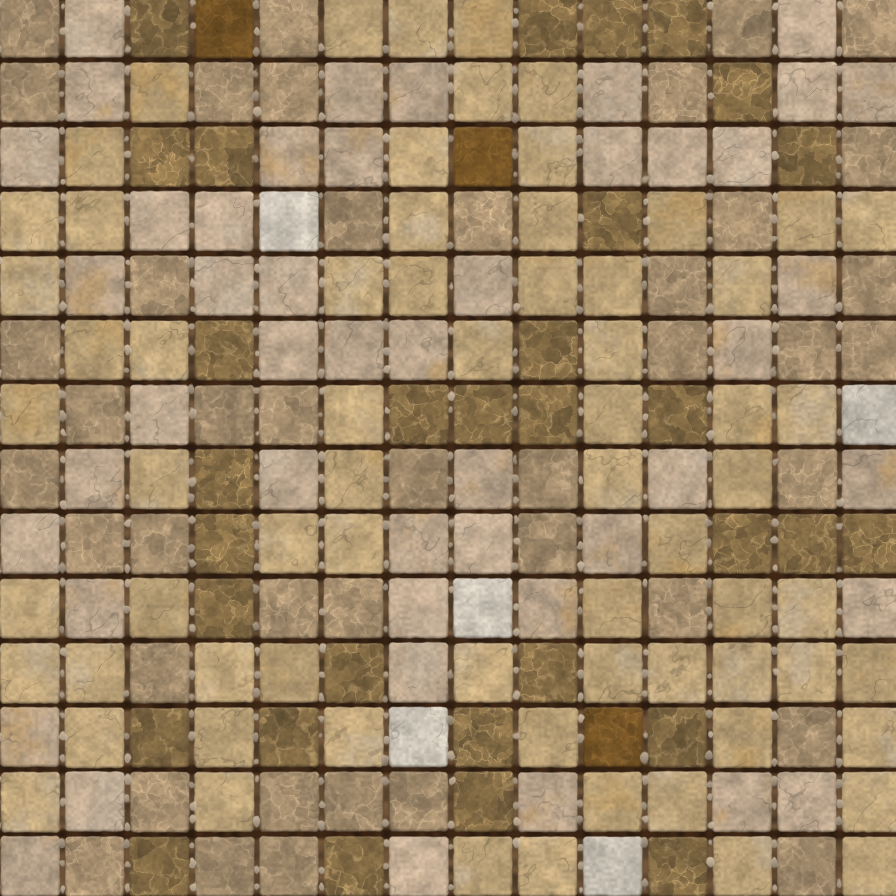
Write a Shadertoy shader that draws this texture.

```glsl
// Tumbled marble mosaic: small square stone tiles with dark joints and pale mortar beads.
#define TILES vec2(13.84, 13.89)       // repeats across and down
#define GRID_SHIFT vec2(0.036, 0.069)  // phase of the first joints
#define HALF_TILE vec2(0.460, 0.468)   // half size of a tile within its cell
#define CORNER 0.06
#define JITTER 0.014                   // unevenness of tile placement
#define HONEY vec3(0.725, 0.628, 0.465)
#define ROSE vec3(0.730, 0.645, 0.550)
#define TAUPE vec3(0.630, 0.540, 0.420)
#define BROWN vec3(0.495, 0.405, 0.260)
#define AMBER vec3(0.440, 0.315, 0.140)
#define WHITE vec3(0.770, 0.740, 0.690)

float hash(vec2 p) {
    return fract(sin(dot(p, vec2(127.1, 311.7))) * 43758.545);
}

vec2 hash2(vec2 p) {
    return vec2(hash(p), hash(p + 57.3));
}

float noise(vec2 p) {
    vec2 i = floor(p), f = fract(p);
    f = f * f * (3.0 - 2.0 * f);
    return mix(mix(hash(i), hash(i + vec2(1, 0)), f.x),
               mix(hash(i + vec2(0, 1)), hash(i + vec2(1, 1)), f.x), f.y);
}

float fbm(vec2 p) {
    float sum = 0.0, amp = 0.5;
    for (int i = 0; i < 4; i++) {
        sum += amp * noise(p);
        p = mat2(1.6, 1.2, -1.2, 1.6) * p + 7.1;
        amp *= 0.5;
    }
    return sum / 0.9375;
}

// Stone fragments: x = gap between the two nearest seeds, y = fragment value
vec2 fragments(vec2 p) {
    vec2 cell = floor(p);
    float near = 9.0, next = 9.0, value = 0.0;
    for (int y = -1; y <= 1; y++)
    for (int x = -1; x <= 1; x++) {
        vec2 c = cell + vec2(x, y);
        float d = length(c + hash2(c) - p);
        if (d < near) { next = near; near = d; value = hash(c + 19.7); }
        else next = min(next, d);
    }
    return vec2(next - near, value);
}

float roundedBox(vec2 p, vec2 halfSize, float radius) {
    vec2 q = abs(p) - halfSize + radius;
    return length(max(q, 0.0)) + min(max(q.x, q.y), 0.0) - radius;
}

vec3 stone(vec2 p, vec2 id) {
    float kind = hash(id + 3.7), tone = hash(id + 11.3);
    vec2 q = p + 17.0 * hash2(id + 5.1);

    // Stone type and how strongly it is broken into veined fragments
    vec3 col = HONEY;
    float veining = 0.0;
    if (kind > 0.32) col = ROSE;
    if (kind > 0.55) { col = TAUPE; veining = 0.6; }
    if (kind > 0.76) { col = BROWN; veining = 1.0; }
    if (kind > 0.955) { col = AMBER; veining = 0.5; }
    if (kind > 0.975) { col = WHITE; veining = 0.0; }
    col *= 0.96 + 0.10 * tone;

    // Soft clouds and warm or pale stains
    col *= 0.84 + 0.32 * fbm(q * 4.0);
    float stain = smoothstep(0.5, 0.8, fbm(q * 1.7 + 31.0)) * step(kind, 0.55);
    col = mix(col, mix(vec3(0.74, 0.59, 0.36), vec3(0.77, 0.71, 0.63), step(0.4, tone)), 0.5 * stain);

    // Brecciated pattern: darker chips in a broken, paler net
    vec2 warped = q + 0.30 * (vec2(fbm(q * 5.0), fbm(q * 5.0 + 9.0)) - 0.5);
    vec2 chip = fragments(warped * mix(3.5, 6.0, tone));
    float net = (1.0 - smoothstep(0.0, 0.26, chip.x)) * smoothstep(0.35, 0.65, fbm(q * 5.0 + 4.0));
    col *= 1.0 + veining * 0.26 * (chip.y - 0.5);
    col = mix(col, col * 1.2 + 0.06, 0.8 * veining * net);

    // Long hairline cracks in the plain stones, then fine grain
    vec2 along = mat2(0.8, 0.6, -0.6, 0.8) * q * vec2(1.0, 1.6);
    float crack = 1.0 - smoothstep(0.0, 0.022, abs(fbm(along * 1.5 + 13.0) - 0.5));
    col *= 1.0 - 0.15 * crack * (1.0 - veining) * smoothstep(0.4, 0.65, noise(q * 3.0));
    return col * (0.93 + 0.14 * noise(q * 21.0));
}

void mainImage(out vec4 fragColor, in vec2 fragCoord) {
    vec2 uv = fragCoord / iResolution.y;
    vec2 g = vec2(uv.x, 1.0 - uv.y) * TILES + GRID_SHIFT;   // y runs downwards
    float px = TILES.y / iResolution.y;
    vec2 id = floor(g);
    vec2 p = g - id - 0.5 - JITTER * (hash2(id) - 0.5);

    // Joint bed: deep shadow across, lighter mortar down
    float upright = smoothstep(0.40, 0.46, abs(p.x)) * (1.0 - smoothstep(0.38, 0.47, abs(p.y)));
    vec3 col = mix(vec3(0.21, 0.13, 0.07), vec3(0.37, 0.28, 0.19), upright);
    col *= 0.75 + 0.5 * noise(g * 9.0);

    // Tile with a worn outline, lit from above
    float d = roundedBox(p, HALF_TILE - 0.6 * JITTER * hash2(id + 8.0), CORNER);
    d += 0.016 * (noise(g * 11.0) - 0.5);
    vec3 tile = stone(p, id);
    float rim = smoothstep(-0.05, 0.0, d);
    tile *= 1.0 - 0.22 * rim * smoothstep(0.1, 0.45, p.y) - 0.08 * rim;
    tile += 0.08 * rim * smoothstep(0.36, 0.45, -p.y);
    col = mix(col, tile, 1.0 - smoothstep(-px, px, d));

    // Mortar beads along the vertical joints
    float line = floor(g.x + 0.5);
    for (int i = 0; i < 3; i++) {
        vec2 seed = vec2(line * 3.0 + float(i), id.y) + 41.0;
        vec2 r = hash2(seed);
        vec2 b = vec2(g.x - line - 0.03 * (r.x - 0.5), fract(g.y) - (float(i) + 0.3 + 0.4 * r.y) / 3.0);
        float size = mix(0.035, 0.058, hash(seed + 2.9));
        float bead = length(b * vec2(1.0, 0.75)) - size + 0.04 * (noise(g * 16.0) - 0.5);
        float cover = (1.0 - smoothstep(-px, px, bead)) * step(0.25, hash(seed + 6.3));
        col = mix(col, vec3(0.72, 0.66, 0.58) * (0.88 - 2.0 * b.y + 0.2 * r.x), 0.85 * cover);
    }
    fragColor = vec4(clamp(col, 0.0, 1.0), 1.0);
}
```
